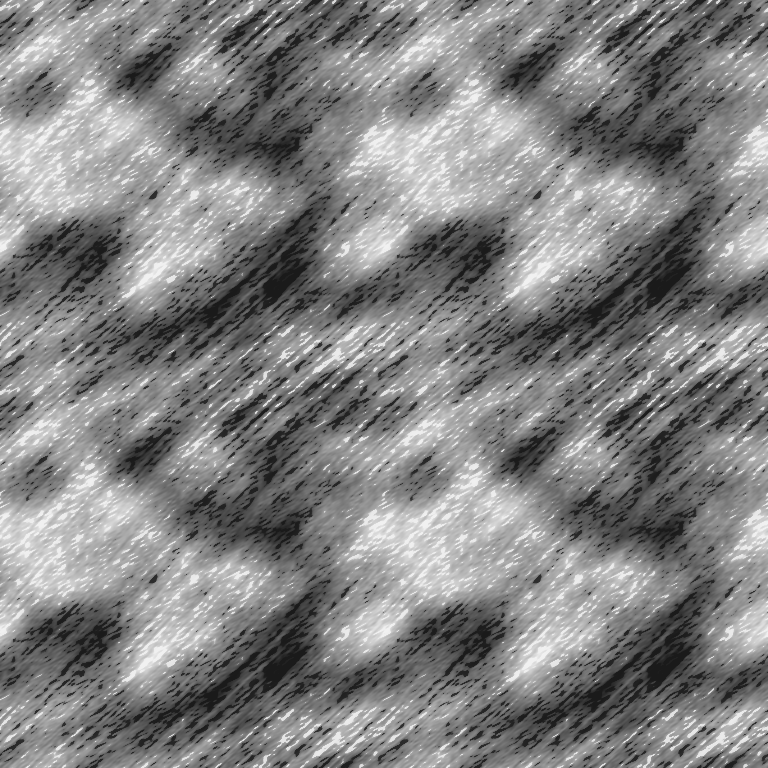
Write a WebGL 1 fragment shader that draws this texture.

```glsl
precision highp float;
// Grey brushed relief: soft cloudy blobs, diagonal streaks and tiny glinting dashes.

uniform vec2 u_resolution;

#define TILES 2.0          // repeats across the canvas
#define MEAN_GREY 0.53
#define BLOB_GAIN 0.50     // contrast of the large clouds
#define CLOUD_GAIN 0.42    // contrast of the round clouds
#define DETAIL_GAIN 0.20
#define STREAK_GAIN 0.26
#define RIPPLE_GAIN 0.14
#define BEND 0.27          // zigzag of the large clouds
#define BEND_PHASE 0.07
#define DASH_CELLS vec2(84.0, 90.0)
#define DASH_LEVEL 0.37    // higher gives fewer dashes
#define DASH_SOFT 0.06

const float TAU = 6.2831853;

float hash(vec2 p) {
  return fract(sin(dot(p, vec2(127.1, 311.7))) * 43758.5453);
}

// Value noise around zero that wraps after a whole number of cells.
float wrapNoise(vec2 p, vec2 cells, float seed) {
  p *= cells;
  vec2 i = floor(p);
  vec2 f = p - i;
  f = f * f * (3.0 - 2.0 * f);
  vec2 a = mod(i, cells) + seed;
  vec2 b = mod(i + 1.0, cells) + seed;
  float low = mix(hash(a), hash(vec2(b.x, a.y)), f.x);
  float high = mix(hash(vec2(a.x, b.y)), hash(b), f.x);
  return mix(low, high, f.y) - 0.5;
}

// Large shapes: clouds slanted along a bent diagonal, plus round ones.
float cloudTone(vec2 uv, float sway) {
  vec2 bent = vec2(uv.x - uv.y - BEND * sway, uv.y);
  vec2 slanted = vec2(uv.x - uv.y, uv.y);
  return BLOB_GAIN * wrapNoise(bent, vec2(6.0), 3.0)
       + CLOUD_GAIN * wrapNoise(uv, vec2(8.0), 17.0)
       + DETAIL_GAIN * wrapNoise(slanted, vec2(17.0, 11.0), 29.0);
}

// Thin brush marks rising to the right.
float streakTone(vec2 uv, float sway) {
  vec2 along = vec2(uv.x - uv.y - 0.02 * sway, uv.y);
  return 0.6 * wrapNoise(along, vec2(58.0, 9.0), 41.0)
       + 0.6 * wrapNoise(along, vec2(116.0, 14.0), 53.0);
}

void main() {
  vec2 uv = gl_FragCoord.xy / u_resolution * TILES;
  float angle = TAU * (uv.y - BEND_PHASE);
  float sway = sin(angle);

  // Streaks are strongest where the bend runs with them.
  float strength = 0.85 + 0.35 * cos(angle) + 0.8 * wrapNoise(uv, vec2(4.0), 61.0);
  float cloud = cloudTone(uv, sway);
  float streak = strength * streakTone(uv, sway);

  // Fine grain in short cells with a shallow tilt.
  vec2 tilted = vec2(uv.x, 2.0 * uv.y - uv.x);
  float grain = wrapNoise(tilted, DASH_CELLS, 71.0);

  float grey = MEAN_GREY + cloud + STREAK_GAIN * streak + RIPPLE_GAIN * grain;
  grey = clamp(grey, 0.13, 0.93);

  // Glints on the light side, dark nicks on the shaded side.
  float relief = 0.8 * cloud + 0.75 * streak + 0.75 * grain;
  float glint = smoothstep(DASH_LEVEL - DASH_SOFT, DASH_LEVEL + DASH_SOFT, relief);
  float nick = smoothstep(DASH_LEVEL - DASH_SOFT, DASH_LEVEL + DASH_SOFT, -relief);
  grey = mix(grey, 0.95, 0.8 * glint);
  grey = mix(grey, 0.09, 0.75 * nick);

  gl_FragColor = vec4(vec3(grey), 1.0);
}
```
